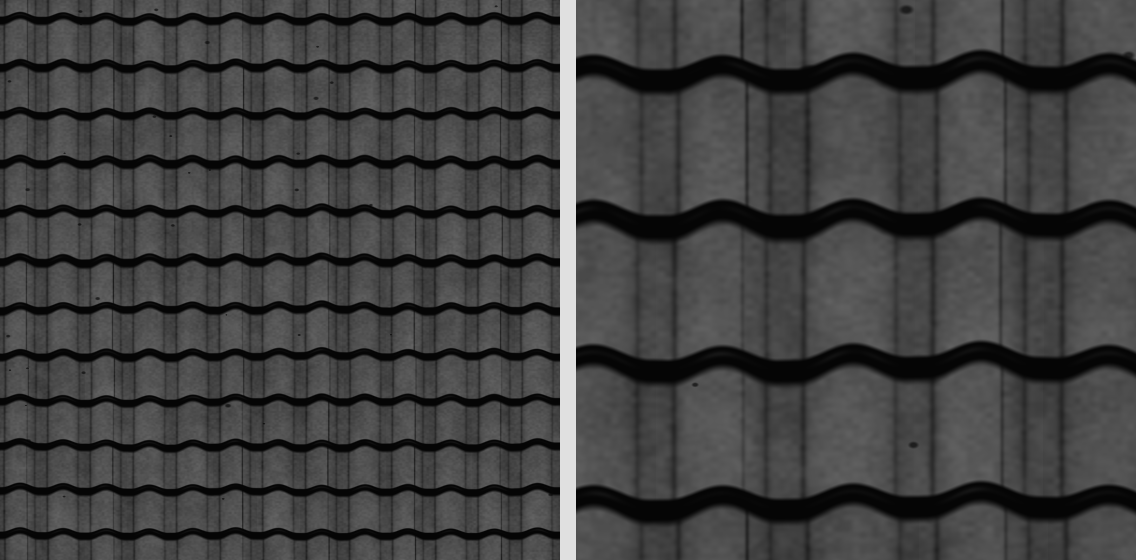
Left, the full canvas; right, a detail of the centre.
Write a three.js fragment shader that draws this texture.

```glsl
// Dark grey interlocking roof tiles: rows of rounded humps with black wavy gaps.
// Rows and columns come from fract; a periodic warp makes the rows uneven, and
// wrapping noise adds mottling, grain and stains so that the square tiles.

#define COLUMNS 13.0
#define ROWS 12.0
#define ROW_BULGE 0.10
#define WAVE_SAG 0.115
#define GAP_HALF 0.062
#define HUMP_HALF 0.36
#define SEAM_POS 0.17
#define HUMP_GREY 0.328
#define VALLEY_GREY 0.272
#define GAP_GREY 0.018
#define GRAIN 0.07
#define MOTTLE 0.07

const float TAU = 6.2831853;

varying vec2 vUv;

float hash(vec2 p) {
  return fract(sin(dot(p, vec2(127.1, 311.7))) * 43758.5453);
}

// Value noise that repeats after a whole number of cells
float noise(vec2 uv, vec2 cells) {
  vec2 p = uv * cells;
  vec2 i = floor(p);
  vec2 f = fract(p);
  f = f * f * (3.0 - 2.0 * f);
  vec2 a = mod(i, cells);
  vec2 b = mod(i + 1.0, cells);
  return mix(mix(hash(a), hash(vec2(b.x, a.y)), f.x),
             mix(hash(vec2(a.x, b.y)), hash(b), f.x), f.y);
}

float bell(float x, float width) {
  return exp(-x * x / (width * width));
}

// Sparse dark specks, at most one in each grid cell
float specks(vec2 uv, float cells) {
  vec2 id = mod(floor(uv * cells), cells);
  vec2 centre = 0.35 + 0.3 * vec2(hash(id + 3.1), hash(id + 7.7));
  vec2 d = (fract(uv * cells) - centre) * vec2(1.0, 1.5);
  float radius = 0.08 + 0.14 * hash(id + 5.3);
  return step(0.95, hash(id + 1.9)) * smoothstep(radius, radius * 0.3, length(d));
}

// Every second column carries a joint; one tile spans three columns
float hasSeam(float column) {
  float odd = mod(column, 2.0);
  return column < 4.0 ? 1.0 - odd : odd;
}

// Grey of the tile surface; along runs from its lower edge to its upper end
float tileGrey(float across, float along, float column, float row) {
  float side = abs(across);
  float dome = 1.0 - pow(min(side / HUMP_HALF, 1.0), 4.0);
  float onHump = smoothstep(HUMP_HALF + 0.02, HUMP_HALF - 0.02, side);
  float grey = mix(VALLEY_GREY, mix(0.25, HUMP_GREY, dome), onHump);

  // Creases at the foot of the hump, deeper on the left
  float depth = across < 0.0 ? 0.085 : 0.05;
  grey -= depth * bell(side - HUMP_HALF, 0.028);

  // Joint with a duller overlapping strip to its right
  float seam = hasSeam(column);
  vec2 id = vec2(column, row);
  float offset = across - SEAM_POS - 0.025 * (hash(id + 2.3) - 0.5);
  float strip = smoothstep(-0.01, 0.02, offset) * onHump;
  grey -= seam * 0.022 * strip;
  grey -= seam * mix(0.06, 0.2, hash(id + 8.1)) * bell(offset, 0.017);

  // Slightly paler lower end, and tone differing between tiles
  grey *= mix(1.06, 0.93, along);
  return grey * (0.96 + 0.08 * hash(id + 4.7));
}

void main() {
  // Wavy row coordinate: whole numbers lie on the gaps
  float c = vUv.x * COLUMNS + 0.03;
  float fromCrest = abs(fract(c) - 0.5);
  float crest = 0.5 + 0.5 * cos(0.5 * TAU * min(fromCrest / 0.43, 1.0));
  float y = vUv.y * ROWS + 0.44 - ROW_BULGE * cos(TAU * (vUv.y + 0.095));
  y += WAVE_SAG * (1.0 - crest) + 0.07 * (noise(vUv, vec2(7.0, 12.0)) - 0.5);
  float row = mod(floor(y), ROWS);
  float fromGap = y - floor(y + 0.5);

  // Tile body, each row nudged a little sideways
  float shifted = c + 0.04 * (hash(vec2(row, 9.4)) - 0.5);
  float column = mod(floor(shifted), COLUMNS);
  float grey = tileGrey(fract(shifted) - 0.5, fract(y), column, row);

  // Weathering
  float mottle = 0.6 * noise(vUv, vec2(39.0, 24.0)) + 0.4 * noise(vUv, vec2(90.0, 60.0));
  float grain = 0.5 * noise(vUv, vec2(250.0)) + 0.5 * noise(vUv, vec2(190.0, 310.0));
  float stain = smoothstep(0.72, 1.0, noise(vUv, vec2(17.0, 19.0)));
  grey += MOTTLE * (mottle - 0.5) + GRAIN * (grain - 0.5);
  grey -= 0.04 * stain * mottle;
  grey *= 1.0 - 0.6 * specks(vUv, 31.0);

  // Black gap: crisp above, soft shadow below, thicker in the valleys
  float halfGap = GAP_HALF + 0.012 * (1.0 - crest);
  float above = smoothstep(halfGap + 0.025, halfGap - 0.015, fromGap);
  float below = smoothstep(-halfGap - 0.06, -halfGap + 0.015, fromGap);
  float rim = 0.07 * crest * bell(fromGap - 0.012, 0.02) * noise(vUv, vec2(60.0, 24.0));
  grey = mix(grey, GAP_GREY + rim, above * below);

  gl_FragColor = vec4(vec3(clamp(grey, 0.0, 1.0)), 1.0);
}
```
